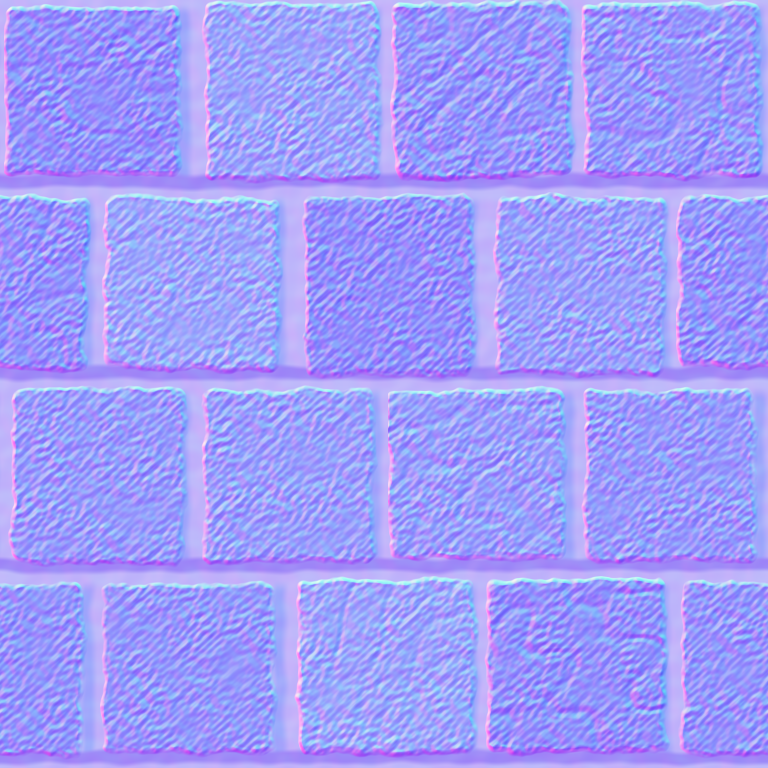
Give the GLSL for this texture map, as a WebGL 2 fragment shader.

```glsl
#version 300 es
precision highp float;
// Tangent-space normal map of rough square cobbles laid in running bond.
// A height field (rounded boxes, diagonal chisel grain, creases) is
// differentiated, and its slopes tint a stone or mortar base colour.
uniform vec2 u_resolution;
out vec4 fragColor;

const float GRID = 4.0;                        // stones across and rows down
const float GRID_SHIFT = 0.005;                // moves the bond to the right
const vec2 STONE_HALF = vec2(0.111, 0.111);    // half size, canvas units
const vec2 STONE_SHIFT = vec2(-0.005, 0.007);  // leaves joints right and below
const float CORNER = 0.008;
const float SIZE_JITTER = 0.007;
const vec2 PLACE_JITTER = vec2(0.013, 0.005);
const float TURN_JITTER = 0.045;
const float EDGE_WARP = 0.0075;
const float EDGE_CHIP = 0.0028;
const float STONE_RISE = 0.0013;
const float BEVEL_SHARP = 0.0030;              // left and top edges
const float BEVEL_SOFT = 0.0060;               // right and bottom edges
const float GRAIN_ANGLE = 0.74;
const vec2 GRAIN_FINE = vec2(84.0, 146.0);     // frequency along, across
const vec2 GRAIN_BROAD = vec2(36.0, 60.0);
const float FINE_DEPTH = 0.00122;
const float BROAD_DEPTH = 0.00085;
const float CREASE_DEPTH = 0.0013;
const float RIM_DEPTH = 0.0015;
const float MORTAR_DEPTH = 0.0006;
const float SLOPE_STEP = 0.001;
const float SLOPE_LIMIT = 0.32;
const vec2 FALL_GAIN = vec2(0.45, 0.75);       // response to negative slopes
const vec3 STONE_COLOR = vec3(0.570, 0.595, 0.990);
const vec3 MORTAR_PALE = vec3(0.750, 0.705, 0.980);
const vec3 MORTAR_RIGHT = vec3(0.615, 0.650, 0.985);
const vec3 MORTAR_BELOW = vec3(0.620, 0.535, 0.970);
const vec2 TILT_DARK = vec2(-0.012, -0.050);
const vec2 TILT_LIGHT = vec2(0.035, 0.050);
const float NO_WRAP = 1024.0;

// Integer hash giving two values in 0..1
vec2 hash2(vec2 cell) {
    uvec2 v = uvec2(ivec2(cell)) * uvec2(1664525u, 22695477u) + 12345u;
    for (int i = 0; i < 3; i++) {
        v += v.yx * 1664525u;
        v ^= v >> 16u;
    }
    return vec2(v & 0xffffu) / 65535.0;
}

float cornerDot(vec2 cell, vec2 offset, float period) {
    float a = 6.2831853 * hash2(mod(cell, period)).x;
    return dot(vec2(cos(a), sin(a)), offset);
}

// Gradient noise, wrapping after a whole number of lattice cells
float noise(vec2 p, float period) {
    vec2 i = floor(p), f = p - i, e = vec2(1.0, 0.0);
    vec2 u = f * f * f * (f * (f * 6.0 - 15.0) + 10.0);
    float low = mix(cornerDot(i, f, period), cornerDot(i + e.xy, f - e.xy, period), u.x);
    float high = mix(cornerDot(i + e.yx, f - e.yx, period), cornerDot(i + e.xx, f - e.xx, period), u.x);
    return mix(low, high, u.y);
}

// Distance to the worn outline; q is relative to the cell centre
float stoneDistance(vec2 q, vec2 rnd, vec2 seed) {
    vec2 bend = vec2(noise(q * 24.0 + seed, NO_WRAP), noise(q * 24.0 + seed.yx + 71.0, NO_WRAP));
    vec2 size = STONE_HALF + SIZE_JITTER * (rnd.yx - 0.6);
    vec2 r = q - STONE_SHIFT - PLACE_JITTER * (rnd - 0.5) + EDGE_WARP * bend;
    r += TURN_JITTER * (fract(seed.x) - 0.5) * vec2(-r.y, r.x);
    vec2 b = abs(r) - size + CORNER;
    float d = length(max(b, 0.0)) + min(max(b.x, b.y), 0.0) - CORNER;
    return d + EDGE_CHIP * noise(q * 80.0 + seed, NO_WRAP);
}

float height(vec2 q, vec2 p, vec2 rnd, vec2 seed) {
    // Sharp bevel up and left, softer one down and right
    float d = stoneDistance(q, rnd, seed);
    float side = smoothstep(-0.03, 0.03, q.x - q.y);
    float rise = 1.0 - smoothstep(-0.003, mix(BEVEL_SHARP, BEVEL_SOFT, side), d);
    // Short chisel marks in a rotated frame, stronger in patches
    float c = cos(GRAIN_ANGLE), s = sin(GRAIN_ANGLE);
    vec2 g = vec2(c * q.x + s * q.y, c * q.y - s * q.x);
    float patchy = 1.0 + 1.1 * noise(q * 18.0 + seed, NO_WRAP);
    float grain = patchy * FINE_DEPTH * noise(g * GRAIN_FINE + seed, NO_WRAP);
    grain += BROAD_DEPTH * noise(g * GRAIN_BROAD + seed.yx, NO_WRAP);
    float crease = abs(noise(g * vec2(11.0, 17.0) + seed, NO_WRAP));
    grain += CREASE_DEPTH * rnd.y * rnd.y * smoothstep(0.0, 0.14, crease);
    // Crumbled rim and smooth mortar
    grain += RIM_DEPTH * exp(-d * d / 0.00003) * noise(q * 115.0 + seed.yx, NO_WRAP);
    float mortar = MORTAR_DEPTH * noise(p * 40.0, 40.0);
    return STONE_RISE * rise * (0.6 + 0.4 * patchy) + mix(mortar, grain, rise);
}

// Joint shading: blue beside a stone, purple below it, pale elsewhere
vec3 mortarColor(vec2 q, vec2 p) {
    vec2 past = vec2(q.x, -q.y) - STONE_HALF + abs(STONE_SHIFT) + 0.006 * noise(p * 22.0, 22.0);
    float right = smoothstep(-0.01, 0.0, past.x) * (1.0 - smoothstep(0.004, 0.016, past.x));
    right *= 1.0 - smoothstep(0.104, 0.122, abs(q.y));
    float below = smoothstep(-0.006, 0.002, past.y) * (1.0 - smoothstep(0.011, 0.019, past.y));
    return mix(mix(MORTAR_PALE, MORTAR_RIGHT, right), MORTAR_BELOW, below);
}

void main() {
    vec2 p = gl_FragCoord.xy / u_resolution;
    // Running bond: every other row moves by half a stone
    vec2 grid = (p - vec2(GRID_SHIFT, 0.0)) * GRID;
    float row = floor(grid.y);
    grid.x += 0.5 * (1.0 - mod(row, 2.0));
    vec2 id = vec2(mod(floor(grid.x), GRID), row), q = (fract(grid) - 0.5) / GRID;
    vec2 rnd = hash2(id + 13.0), seed = 400.0 * hash2(id + 57.0);
    // Slopes: red rises to the right, green falls upward
    vec2 e = vec2(SLOPE_STEP, 0.0);
    float dx = height(q + e.xy, p + e.xy, rnd, seed) - height(q - e.xy, p - e.xy, rnd, seed);
    float dy = height(q + e.yx, p + e.yx, rnd, seed) - height(q - e.yx, p - e.yx, rnd, seed);
    vec2 slope = vec2(dx, -dy) / (2.0 * SLOPE_STEP);
    slope *= mix(FALL_GAIN, vec2(1.0), step(0.0, slope));
    slope = SLOPE_LIMIT * tanh(slope / SLOPE_LIMIT);
    // Base colour with each stone leaning its own way
    float top = 1.0 - smoothstep(-0.003, 0.003, stoneDistance(q, rnd, seed));
    vec3 stone = STONE_COLOR + vec3(mix(TILT_DARK, TILT_LIGHT, hash2(id + 91.0).x), 0.0);
    vec3 color = mix(mortarColor(q, p), stone, top) + vec3(slope, -0.25 * dot(slope, slope));
    fragColor = vec4(clamp(color, 0.0, 1.0), 1.0);
}
```
